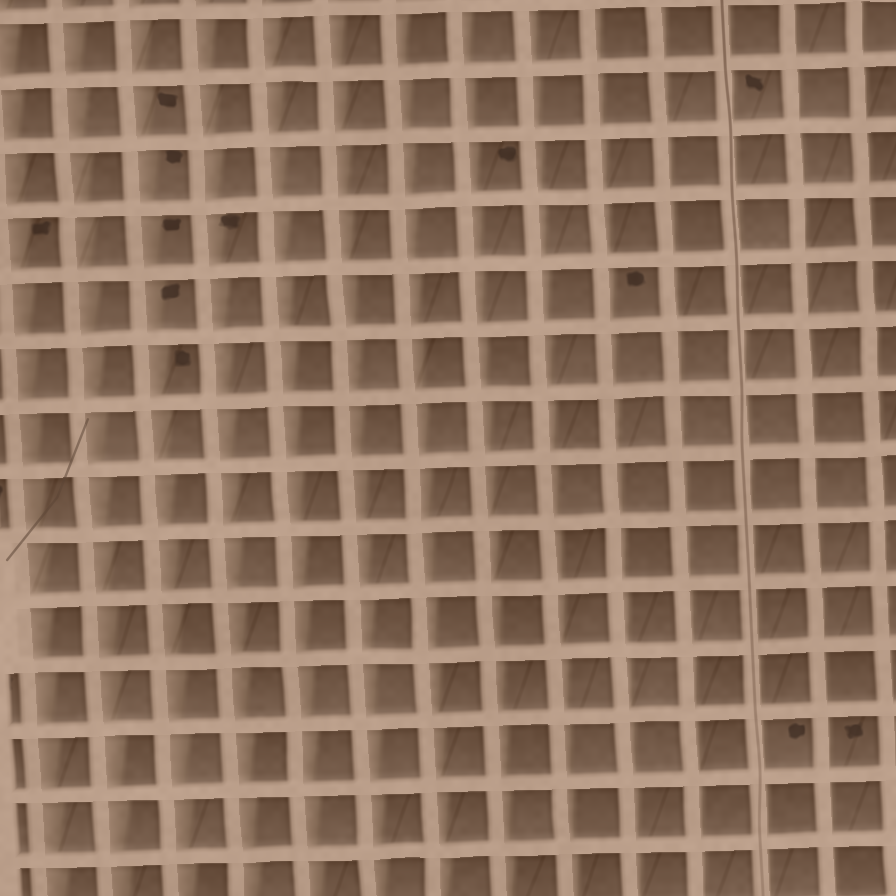
This pattern is drawn by a Shadertoy shader. Its source:

```glsl
// A tan egg-crate grille seen slightly askew: about 13.5 square cells each way.
// A sheared grid is cut by a rounded box per cell; each recess is shaded with a
// lit left wall, then a panel seam, stray debris and mottling are added.

float hash(vec2 p) {
    return fract(sin(dot(p, vec2(127.1, 311.7))) * 43758.5453);
}

float noise(vec2 p) {
    vec2 i = floor(p), f = fract(p);
    f = f * f * (3.0 - 2.0 * f);
    return mix(mix(hash(i), hash(i + vec2(1, 0)), f.x),
               mix(hash(i + vec2(0, 1)), hash(i + vec2(1, 1)), f.x), f.y);
}

float roundBox(vec2 p, vec2 halfSize, float radius) {
    vec2 d = abs(p) - halfSize + radius;
    return length(max(d, 0.0)) + min(max(d.x, d.y), 0.0) - radius;
}

float segment(vec2 p, vec2 a, vec2 b) {
    vec2 ab = b - a;
    return length(p - a - ab * clamp(dot(p - a, ab) / dot(ab, ab), 0.0, 1.0));
}

// Colour inside a recess; h runs 0..1 from its upper left corner
vec3 recessColour(vec2 h, vec2 id, float across) {
    vec3 col = mix(vec3(0.405, 0.305, 0.235), vec3(0.46, 0.36, 0.29),
                   smoothstep(0.0, 0.9, h.y));
    col += 0.035 * (hash(id) - 0.5);

    // Left wall, wider towards the left of the panel and slanting inwards
    float wall = mix(0.4, 0.05, smoothstep(0.0, 0.95, across)) * (1.15 - 0.4 * h.y);
    vec3 wallColour = mix(vec3(0.61, 0.50, 0.42), vec3(0.50, 0.40, 0.32),
                          clamp(h.x / wall, 0.0, 1.0));
    col = mix(col, wallColour, 1.0 - smoothstep(wall - 0.06, wall + 0.1, h.x));

    // Lit lower ledge and the shadows under the top and right bars
    col += 0.05 * smoothstep(0.8, 1.0, h.y);
    col -= 0.04 * (1.0 - smoothstep(0.0, 0.16, h.y));
    col -= 0.03 * smoothstep(0.86, 0.97, h.x);

    // Faint slanted crease in some cells
    float crease = abs(h.x + 0.4 * h.y - 0.4 - 0.4 * hash(id + 3.0));
    col -= 0.035 * step(0.55, hash(id + 8.0)) * (1.0 - smoothstep(0.01, 0.07, crease));

    // Debris, gathered in the upper part of the third column
    float chance = id.x == 2.0 && id.y < 6.0 ? 0.9 : 0.045;
    vec2 spot = h - vec2(0.45 + 0.3 * hash(id + 5.0), 0.14 + 0.16 * hash(id + 6.0));
    spot.y += 0.25 * spot.x * (hash(id + 7.0) - 0.5);
    float debris = roundBox(spot, vec2(0.15, 0.11), 0.05);
    debris += 0.08 * (noise(h * 9.0 + id * 4.0) - 0.5);
    float present = step(hash(id + 11.0), chance);
    return mix(col, vec3(0.24, 0.17, 0.13), 0.8 * present * (1.0 - smoothstep(-0.03, 0.06, debris)));
}

void mainImage(out vec4 fragColor, in vec2 fragCoord) {
    vec2 p = fragCoord / iResolution.xy;
    p.y = 1.0 - p.y;
    float pixel = 1.0 / iResolution.y;

    // Sheared grid with a slight taper, wobbling a little like moulded plastic
    vec2 grid = vec2((p.x + 0.0053 - 0.0583 * p.y) / (0.0743 - 0.001 * p.y),
                     (p.y + 0.026 * p.x - 0.0273) / 0.0725);
    grid += 0.03 * (vec2(noise(p * 22.0), noise(p * 22.0 + 40.0)) - 0.5);
    vec2 id = floor(grid), f = fract(grid);

    // Square opening; the column at the left border is cut down to slits
    float hole = roundBox(f - vec2(0.378, 0.375), vec2(0.383), 0.035);
    if (id.x < 0.0) {
        hole = max(hole, 0.62 - f.x);
        if (id.y == 8.0 || id.y == 9.0) hole = 1.0;
    }

    // Bars: pale in the middle, dimmer at their edges and on the uprights
    vec3 col = mix(vec3(0.66, 0.55, 0.47), vec3(0.735, 0.625, 0.545),
                   smoothstep(0.0, 0.09, hole));
    float upright = smoothstep(0.74, 0.82, f.x) * (1.0 - smoothstep(0.7, 0.8, f.y));
    col -= 0.025 * upright * (1.0 - 0.5 * p.x);

    // Seam between two panels, fading downwards
    float seam = abs(p.x - 0.807 - 0.046 * p.y - 0.004 * (noise(vec2(p.y * 14.0, 2.0)) - 0.5));
    col = mix(col, vec3(0.46, 0.35, 0.28), mix(0.75, 0.35, p.y)
              * (1.0 - smoothstep(0.0006, 0.0015 + pixel, seam)));

    // Recesses
    float soft = max(0.035, pixel / 0.0725);
    float open = 1.0 - smoothstep(-soft, soft, hole);
    col = mix(col, recessColour(f / 0.76, id, p.x), open);

    // A stray twig near the left border
    float twig = segment(p, vec2(0.098, 0.468), vec2(0.064, 0.555));
    twig = min(twig, segment(p, vec2(0.064, 0.555), vec2(0.008, 0.625)));
    col = mix(col, vec3(0.36, 0.27, 0.21), 0.55 * (1.0 - smoothstep(0.0006, 0.001 + pixel, twig)));

    // Mottled grime
    col += 0.025 * (noise(p * 110.0) - 0.5) + 0.025 * (noise(p * 7.0) - 0.5);
    fragColor = vec4(col, 1.0);
}
```
